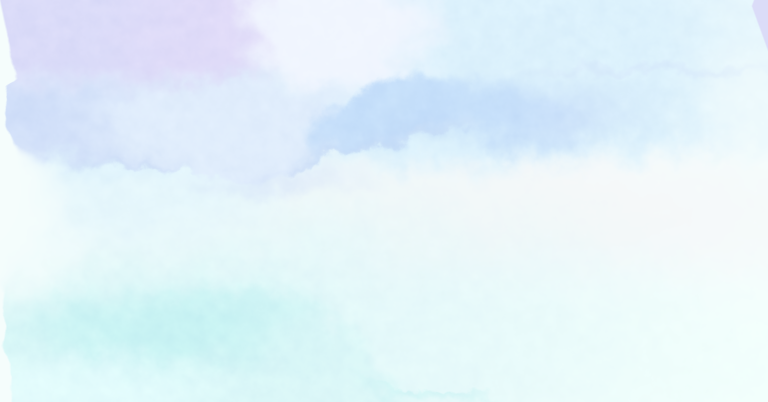
A WebGL 2 fragment shader for this background:

```glsl
#version 300 es
precision highp float;
// Pale watercolour paper: lavender, blue and mint washes laid over near-white.
// Each wash is a soft ellipse or band whose coordinates are warped by noise;
// pigment gathers along a curved tide line and the ragged left paper edge.
uniform vec2 u_resolution;
out vec4 outColor;

#define WARP 0.080
#define FINE_WARP 0.075
#define GRAIN 0.034
#define PAPER vec3(0.960, 0.992, 0.990)
#define LAVENDER vec3(0.855, 0.850, 0.972)
#define SKY vec3(0.862, 0.945, 0.988)
#define BLUE vec3(0.755, 0.860, 0.978)
#define PERIWINKLE vec3(0.815, 0.872, 0.975)
#define CLOUD vec3(0.880, 0.930, 0.988)
#define MINT vec3(0.765, 0.948, 0.950)

float hash(vec2 p) {
  return fract(sin(dot(p, vec2(127.1, 311.7))) * 43758.545);
}

float noise(vec2 p) {
  vec2 i = floor(p), f = fract(p);
  f = f * f * (3.0 - 2.0 * f);
  return mix(mix(hash(i), hash(i + vec2(1, 0)), f.x),
             mix(hash(i + vec2(0, 1)), hash(i + vec2(1, 1)), f.x), f.y);
}

float fbm(vec2 p) {
  float sum = 0.0, amp = 0.5;
  for (int i = 0; i < 5; i++) {
    sum += amp * noise(p);
    p = mat2(1.6, 1.2, -1.2, 1.6) * p + 7.3;
    amp *= 0.5;
  }
  return sum;
}

// Ellipse coverage; softness 1 fades from the centre, 0 is a hard rim
float pool(vec2 p, vec2 centre, vec2 radius, float softness) {
  return 1.0 - smoothstep(1.0 - softness, 1.0 + softness, length((p - centre) / radius));
}

// Coverage between two limits, with separate feathering
float band(float v, float lo, float hi, float softLo, float softHi) {
  return smoothstep(lo - softLo, lo + softLo, v) * (1.0 - smoothstep(hi - softHi, hi + softHi, v));
}

// Height of the dried tide line under the blue washes
float tideHeight(float x) {
  float dip = (x - 0.33) / 0.10;
  return 0.61 - 0.052 * exp(-dip * dip) + 0.075 * smoothstep(0.38, 0.60, x);
}

void main() {
  vec2 uv = gl_FragCoord.xy / u_resolution;
  vec2 q = vec2(uv.x * u_resolution.x / u_resolution.y, uv.y);
  vec2 broad = vec2(fbm(q * 5.0), fbm(q * 5.0 + 31.0)) - 0.485;
  vec2 fine = vec2(fbm(q * 22.0 + 11.0), fbm(q * 22.0 + 57.0)) - 0.485;
  vec2 p = uv + (broad * WARP + fine * FINE_WARP) * vec2(0.7, 1.0);

  // Paper: warm middle, cool lower left
  vec3 col = mix(PAPER, vec3(0.950, 1.0, 0.988), 1.0 - smoothstep(0.1, 0.4, p.y));
  col = mix(col, vec3(0.962, 0.968, 0.974), 0.85 * pool(p, vec2(0.62, 0.48), vec2(0.42, 0.16), 0.7));
  col = mix(col, vec3(0.885, 0.970, 0.978), 0.8 * pool(p, vec2(0.32, 0.15), vec2(0.46, 0.36), 0.6));
  col = mix(col, vec3(0.895, 0.965, 0.988), 0.85 * pool(p, vec2(0.17, 0.53), vec2(0.16, 0.11), 0.6));

  // Upper sky, paler at the right end
  float skyFloor = 0.575 + 0.05 * smoothstep(0.68, 0.88, p.x);
  col = mix(col, SKY, smoothstep(skyFloor - 0.04, skyFloor + 0.06, p.y) * (1.0 - 0.4 * smoothstep(0.84, 1.0, p.x)));
  col = mix(col, PAPER, 0.5 * pool(p, vec2(0.98, 0.72), vec2(0.07, 0.14), 0.7));
  col = mix(col, vec3(0.942, 0.962, 0.997), pool(p, vec2(0.42, 0.95), vec2(0.14, 0.17), 0.32));

  // Lavender corner above periwinkle
  float tide = p.y - tideHeight(p.x);
  float tideSoft = 0.010 + 0.025 * smoothstep(0.18, 0.06, p.x);
  float aboveTide = smoothstep(-tideSoft, tideSoft, tide);
  float leftWash = aboveTide * (1.0 - smoothstep(0.38, 0.46, p.x)) * (1.0 - smoothstep(0.76, 0.84, p.y));
  col = mix(col, mix(PERIWINKLE, CLOUD, smoothstep(0.04, 0.26, p.x)), leftWash);
  col = mix(col, LAVENDER + vec3(0.022, 0.0, 0.0) * smoothstep(0.1, 0.25, p.x),
            0.9 * smoothstep(0.75, 0.85, p.y) * (1.0 - smoothstep(0.29, 0.36, p.x)));
  col = mix(col, CLOUD, 0.85 * pool(p, vec2(0.28, 0.70), vec2(0.125, 0.10), 0.15));

  // Blue bank with a sharp left shoulder and feathered right end
  float crest = 0.73 + 0.085 * smoothstep(0.41, 0.49, p.x) - 0.055 * smoothstep(0.52, 0.76, p.x);
  float floorY = tideHeight(p.x) - 0.065 * smoothstep(0.58, 0.70, p.x) + 0.06 * smoothstep(0.70, 0.84, p.x);
  float floorSoft = 0.018 + 0.035 * smoothstep(0.45, 0.65, p.x);
  float bank = band(p.y, floorY, crest, floorSoft, 0.020 + 0.04 * smoothstep(0.5, 0.7, p.x));
  bank *= band(p.x, 0.405, 0.80, 0.02, 0.10);
  col = mix(col, mix(BLUE, PERIWINKLE, 0.5 * smoothstep(0.6, 0.8, p.x)), (0.85 + 0.7 * broad.y) * bank);
  col = mix(col, PERIWINKLE, 0.3 * pool(p, vec2(0.84, 0.82), vec2(0.13, 0.012), 0.8));

  // Tide line: crisp below, bleeding upward, broken by noise
  float line = aboveTide * exp(-max(tide, 0.0) / 0.018) * band(p.x, 0.10, 0.62, 0.07, 0.08);
  line *= smoothstep(0.25, 0.6, noise(q * 9.0 + 3.0));
  col = mix(col, vec3(0.760, 0.835, 0.955), 0.65 * line);
  col = mix(col, PERIWINKLE, 0.4 * pool(p, vec2(0.36, 0.545), vec2(0.09, 0.03), 0.7));

  // Mint pools, a pale bloom and a thin lower rim
  float slope = p.x - 0.41 - 0.5 * (0.26 - p.y);
  col = mix(col, MINT, 0.28 * band(p.y, -0.1, 0.27, 0.05, 0.05) * (1.0 - smoothstep(-0.03, 0.02, slope)));
  col = mix(col, MINT, 0.35 * pool(p, vec2(0.18, 0.18), vec2(0.22, 0.15), 0.7));
  col = mix(col, MINT, 0.65 * pool(p, vec2(0.20, 0.165), vec2(0.12, 0.07), 0.7));
  col = mix(col, MINT, 0.35 * pool(p, vec2(0.31, 0.22), vec2(0.08, 0.045), 0.5));
  col = mix(col, vec3(0.900, 0.992, 0.995), 0.75 * pool(p, vec2(0.10, 0.02), vec2(0.17, 0.09), 0.6));
  float rim = p.y - (0.05 - 0.20 * (p.x - 0.48));
  col = mix(col, MINT, 0.45 * band(rim, -0.022, 0.0, 0.018, 0.006) * band(p.x, 0.48, 0.62, 0.05, 0.05));

  // Pigment grain, stronger where the wash is darker
  col += (fbm(q * 38.0) - 0.485) * GRAIN * vec3(1.2, 1.0, 0.5) * smoothstep(0.0, 0.16, 1.0 - col.r);

  // Bare paper outside the left edge, and the lavender scrap at upper right
  float edge = 0.008 + 0.045 * smoothstep(0.70, 0.56, uv.y);
  edge = mix(edge, 0.105 * (1.0 - uv.y), smoothstep(0.785, 0.805, uv.y));
  edge = mix(0.007 + 0.012 * smoothstep(0.18, 0.06, uv.y), edge, smoothstep(0.30, 0.55, uv.y));
  edge += (broad.x * 0.02 + fine.x * 0.012) * smoothstep(1.0, 0.8, uv.y);
  float feather = 0.002 + 0.035 * band(uv.y, 0.32, 0.60, 0.06, 0.06);
  col = mix(PAPER, col, smoothstep(-feather, feather, uv.x - edge));
  col = mix(col, PAPER, 0.8 * pool(p, vec2(0.0, 0.43), vec2(0.08, 0.17), 0.7));
  float scrap = uv.x - 0.979 - 0.19 * abs(0.985 - uv.y);
  col = mix(col, LAVENDER, 0.9 * smoothstep(-0.0015, 0.0015, scrap));
  outColor = vec4(clamp(col, 0.0, 1.0), 1.0);
}
```
